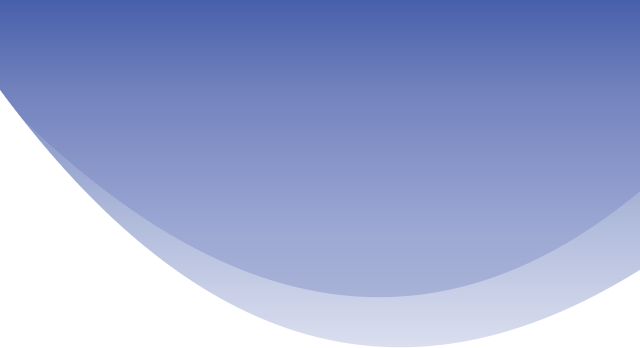
Give the GLSL for this background, as a Shadertoy shader.

```glsl
// Two nested blue bowls hang from the top edge over a white ground.
// Each rim is a skewed parabola (a cubic about its lowest point), and each
// bowl is filled with a vertical gradient and an antialiased edge.

const vec3 WHITE = vec3(1.0);

// Straight blend between two heights, clamped at both ends
float ramp(float from, float to, float value) {
    return clamp((value - from) / (to - from), 0.0, 1.0);
}

// Coverage above the rim: lowest point, curvature and skew shape the cubic
float bowl(vec2 uv, vec2 lowest, float curvature, float skew) {
    float d = uv.x - lowest.x;
    float rim = lowest.y + d * d * (curvature + skew * d);
    float slope = d * (2.0 * curvature + 3.0 * skew * d);
    float pixelSlope = slope * iResolution.y / iResolution.x;
    float pixels = (uv.y - rim) * iResolution.y / sqrt(1.0 + pixelSlope * pixelSlope);
    return clamp(pixels + 0.5, 0.0, 1.0);
}

// Deep blue at the top, softening to periwinkle; depth runs downward
vec3 innerFill(float depth) {
    vec3 deepBlue = vec3(0.282, 0.373, 0.671);
    vec3 midBlue = vec3(0.447, 0.510, 0.741);
    vec3 softBlue = vec3(0.616, 0.659, 0.831);
    vec3 paleBlue = vec3(0.663, 0.702, 0.845);
    vec3 color = mix(deepBlue, midBlue, ramp(0.0, 0.26, depth));
    color = mix(color, softBlue, ramp(0.26, 0.67, depth));
    return mix(color, paleBlue, ramp(0.67, 0.86, depth));
}

// Lighter crescent, fading toward white at the bottom
vec3 outerFill(float depth) {
    vec3 upperBlue = vec3(0.500, 0.565, 0.775);
    vec3 middleBlue = vec3(0.675, 0.718, 0.851);
    vec3 lowerBlue = vec3(0.858, 0.874, 0.938);
    vec3 color = mix(upperBlue, middleBlue, ramp(0.30, 0.60, depth));
    return mix(color, lowerBlue, ramp(0.60, 1.0, depth));
}

void mainImage(out vec4 fragColor, in vec2 fragCoord) {
    vec2 uv = fragCoord / iResolution.xy;
    float depth = 1.0 - uv.y;

    float outer = bowl(uv, vec2(0.625, 0.002), 1.70, -0.31);
    float inner = bowl(uv, vec2(0.592, 0.146), 1.754, 0.183);

    // The inner bowl stays clipped inside the outer one
    vec3 fill = mix(outerFill(depth), innerFill(depth), inner);
    fragColor = vec4(mix(WHITE, fill, outer), 1.0);
}
```
